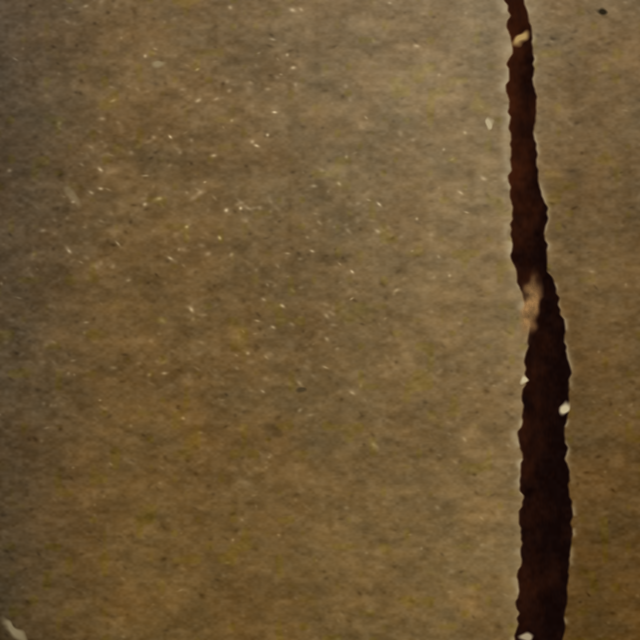
This texture is drawn by a Shadertoy shader. Its source:

```glsl
float hash(vec2 p) {
    return fract(sin(dot(p, vec2(127.1, 311.7))) * 43758.5453);
}

float noise(vec2 p) {
    vec2 i = floor(p), f = fract(p);
    f = f * f * (3.0 - 2.0 * f);
    return mix(mix(hash(i), hash(i + vec2(1, 0)), f.x),
               mix(hash(i + vec2(0, 1)), hash(i + vec2(1, 1)), f.x), f.y);
}

vec2 rotate(vec2 p, float a) {
    float c = cos(a), s = sin(a);
    return vec2(c * p.x - s * p.y, s * p.x + c * p.y);
}

// Layered noise centred on zero, turned per octave to hide the grid
float fbm(vec2 p) {
    float sum = 0.0, amp = 0.5;
    for (int k = 0; k < 4; k++) {
        sum += amp * (noise(p) - 0.5);
        p = rotate(p, 0.5) * 2.03 + 17.3;
        amp *= 0.55;
    }
    return sum;
}

// Soft tilted ellipse: 1 at the centre, fading past its radius
float blob(vec2 p, vec2 center, vec2 radius, float angle) {
    vec2 q = rotate(p - center, angle) / radius;
    return 1.0 - smoothstep(0.4, 1.3, length(q));
}

// Scattered soft flecks of varied size, one per grid cell
float flecks(vec2 p, float cells, float chance, float seed) {
    vec2 g = p * cells;
    float sum = 0.0;
    for (int j = -1; j <= 1; j++)
    for (int i = -1; i <= 1; i++) {
        vec2 id = floor(g) + vec2(i, j);
        float lit = step(hash(id + seed), chance);
        float power = hash(id + seed + 6.4);
        vec2 center = id + vec2(hash(id + seed + 3.7), hash(id + seed + 8.1));
        vec2 size = vec2(0.24 + 0.28 * hash(id + seed + 5.3), 0.17 + 0.13 * hash(id + seed + 9.6));
        vec2 q = rotate(g - center, 1.4 * hash(id + seed + 2.9) - 0.5) / size;
        sum += lit * (0.15 + 0.85 * power * power) * exp(-dot(q, q));
    }
    return sum;
}

// Left and right crack borders at evenly spaced heights, top to bottom
vec2 crackBorders(float y) {
    const vec2 knots[13] = vec2[13](
        vec2(.792, .820), vec2(.798, .835), vec2(.792, .836), vec2(.796, .837),
        vec2(.798, .852), vec2(.803, .854), vec2(.831, .882), vec2(.820, .891),
        vec2(.811, .884), vec2(.816, .887), vec2(.815, .895), vec2(.810, .887),
        vec2(.807, .883));
    float t = clamp((1.0 - y) * 12.0, 0.0, 11.999);
    int k = int(t);
    vec2 ragged = vec2(noise(vec2(y * 50.0, 3.0)), noise(vec2(y * 50.0, 9.0))) - 0.5;
    vec2 chipped = vec2(noise(vec2(y * 120.0, 5.0)), noise(vec2(y * 120.0, 7.0))) - 0.5;
    return mix(knots[k], knots[k + 1], fract(t)) + 0.008 * ragged + 0.004 * chipped;
}

vec3 surface(vec2 p) {
    // Broad light across the sheet
    vec3 col = mix(vec3(.32, .26, .18), vec3(.415, .32, .185), smoothstep(-0.02, 0.22, p.x));
    col = mix(col, vec3(.515, .43, .295), smoothstep(0.25, 0.76, p.x) * (0.45 + 0.4 * p.y));
    col = mix(col, mix(vec3(.36, .265, .14), vec3(.45, .36, .23), p.y), smoothstep(0.80, 0.89, p.x));
    col += vec3(.02, .03, .055) * (p.y - 0.45);
    vec2 top = (p - vec2(.5, .95)) * 3.0;
    col += vec3(.025, .03, .035) * exp(-dot(top, top));

    // Mottling, small tints and soft horizontal grain
    col *= 1.0 + 0.20 * fbm(p * vec2(8, 12)) + 0.34 * fbm(p * vec2(30, 52) + 4.0);
    col += vec3(.03, -.004, -.025) * fbm(p * 16.0 + 50.0);
    col += vec3(.0, .006, -.04) * smoothstep(0.72, 0.95, noise(p * vec2(55, 48) + 31.0));
    col += 0.055 * (noise(p * vec2(95, 150)) - 0.5) + 0.035 * (noise(p * vec2(190, 230)) - 0.5);

    // Flecks gather in broken patches of the upper middle
    vec2 d = (p - vec2(.36, .68)) / vec2(.34, .36);
    float gather = 0.22 + 0.78 * exp(-dot(d, d));
    float patches = smoothstep(-0.08, 0.2, fbm(p * vec2(14, 22) + 12.0));
    float shine = 0.17 * flecks(p, 72.0, 0.5, 1.0) + 0.11 * flecks(p, 40.0, 0.4, 21.0);
    col += vec3(1, .98, .92) * shine * gather * (0.1 + 0.95 * patches);
    col += vec3(.36, .36, .33) * flecks(p, 95.0, 0.03, 43.0) * gather;
    col -= vec3(.09, .08, .06) * flecks(p, 80.0, 0.12, 67.0);
    return col;
}

void mainImage(out vec4 fragColor, in vec2 fragCoord) {
    vec2 p = fragCoord / iResolution.xy;
    float soft = 0.0018 + 0.7 / iResolution.x;
    vec3 col = surface(p);
    vec2 bent = p + 0.009 * vec2(noise(p * 80.0) - 0.5, noise(p * 80.0 + 9.0) - 0.5);

    // Pits and pale scratches
    float pits = blob(bent, vec2(.938, .981), vec2(.008, .009), 0.0)
               + 0.5 * blob(bent, vec2(.471, .389), vec2(.008, .006), 0.0)
               + 0.28 * blob(bent, vec2(.425, .325), vec2(.018, .013), 0.3);
    col = mix(col, vec3(.11, .09, .05), pits * 0.85);
    float scratches = 0.8 * blob(bent, vec2(.022, .014), vec2(.028, .008), 0.75)
                    + 0.4 * blob(bent, vec2(.112, .695), vec2(.022, .007), 0.9)
                    + 0.7 * blob(bent, vec2(.247, .899), vec2(.010, .006), 0.2);
    col = mix(col, vec3(.68, .63, .49), scratches * 0.7);

    // Chipped rims beside the crack, broken into bright crumbs
    vec2 borders = crackBorders(p.y);
    float leftGap = borders.x - p.x, rightGap = p.x - borders.y;
    float chips = smoothstep(0.4, 0.85, noise(p * vec2(60, 65) + 5.0));
    float leftRim = exp(-pow(leftGap / 0.010, 2.0)) * (0.2 + 0.8 * chips);
    float rightRim = exp(-pow(rightGap / 0.006, 2.0)) * chips;
    col = mix(col, vec3(.69, .63, .50), 0.65 * leftRim + 0.6 * rightRim);
    col += 0.035 * exp(-max(leftGap, 0.0) * 35.0) * step(0.0, leftGap);

    // Crack interior, browner near the top and along its left wall
    float across = (p.x - borders.x) / (borders.y - borders.x);
    float brown = 0.22 + 0.45 * smoothstep(0.5, 0.75, p.y) - 0.55 * (across - 0.4);
    brown += 1.1 * fbm(p * vec2(45, 30));
    vec3 depth = mix(vec3(.075, .03, .022), vec3(.22, .10, .045), clamp(brown, 0.0, 1.0));
    depth += 0.02 * (noise(p * 150.0) - 0.5);
    float inside = smoothstep(-soft, soft, -leftGap) * smoothstep(-soft, soft, -rightGap);
    col = mix(col, depth, inside);

    // Loose flakes bridging the crack
    vec3 flakeColor = vec3(.56, .42, .26) * (1.0 + 0.7 * fbm(p * 65.0));
    col = mix(col, flakeColor, blob(bent, vec2(.828, .522), vec2(.015, .052), 0.12));
    col = mix(col, vec3(.70, .58, .36), blob(bent, vec2(.813, .940), vec2(.014, .008), -0.5));
    float whites = blob(bent, vec2(.820, .408), vec2(.007), 0.0)
                 + blob(bent, vec2(.882, .362), vec2(.008, .013), 0.2)
                 + 0.8 * blob(bent, vec2(.765, .807), vec2(.005, .007), 0.0)
                 + 0.8 * blob(bent, vec2(.822, .005), vec2(.012, .008), 0.0);
    col = mix(col, vec3(.78, .72, .57), min(whites, 1.0));

    fragColor = vec4(clamp(col, 0.0, 1.0), 1.0);
}
```
